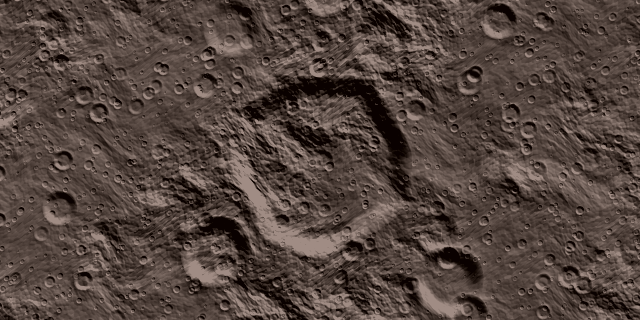
Reproduce this texture procedurally as a Shadertoy shader.

```glsl
// Draws a rugged, cratered brown moonscape lit low from the upper right.

const vec3 SHADOW = vec3(0.09, 0.05, 0.03);
const vec3 SUNLIT = vec3(0.52, 0.45, 0.42);
const vec2 BASIN_CENTER = vec2(1.0, 0.49);
const float BASIN_RADIUS = 0.285;

vec3 hash3(vec2 cell, float seed) {
    vec3 q = fract(vec3(cell.xyx + seed * 17.3) * vec3(0.1031, 0.1030, 0.0973));
    q += dot(q, q.yxz + 33.33);
    return fract((q.xxy + q.yzz) * q.zyx);
}

// Layered sines bend the ground so that no outline is perfect
vec2 warp(vec2 p, float amount) {
    p += amount * sin(p.yx * vec2(11.0, 13.0) + vec2(0.7, 2.1));
    return p + 0.4 * amount * sin(p.yx * vec2(37.0, 31.0) + vec2(4.0, 1.3));
}

// Cellular noise: squared distance to the nearest point, with soft creases
float softCells(vec2 p, float seed) {
    vec2 cell = floor(p);
    float sum = 0.0;
    for (int y = -1; y <= 1; y++)
    for (int x = -1; x <= 1; x++) {
        vec2 id = cell + vec2(x, y);
        vec2 d = id + hash3(id, seed).xy - p;
        sum += exp(-10.0 * dot(d, d));
    }
    return -log(sum) / 10.0;
}

// Bowl with a raised rim; d is the distance in crater radii
float craterProfile(float d, float wall) {
    float bowl = 1.35 * smoothstep(1.0 - wall, 1.0, d) - 1.0;
    float apron = 0.35 * exp(-5.0 * (d - 1.0));
    return d < 1.0 ? bowl : apron;
}

// One scattered size class of craters
float craterField(vec2 p, float size, float density, float seed) {
    vec2 cell = floor(p / size);
    float height = 0.0;
    for (int y = -1; y <= 1; y++)
    for (int x = -1; x <= 1; x++) {
        vec2 id = cell + vec2(x, y);
        vec3 rnd = hash3(id, seed);
        vec2 center = (id + rnd.xy) * size;
        float radius = size * mix(0.13, 0.36, rnd.z * rnd.z);
        float present = step(hash3(id, seed + 5.0).x, density);
        // Large craters stay out of the central basin
        if (size > 0.15) present *= step(0.4, distance(center, BASIN_CENTER));
        float depth = radius * mix(0.12, 0.24, hash3(id, seed + 9.0).y);
        height += present * depth * craterProfile(distance(p, center) / radius, 0.5);
    }
    return height;
}

// Hummocks and pits, alternating from one octave to the next
float ruggedGround(vec2 p) {
    float height = 0.0;
    float size = 0.2;
    float weight = 0.15;
    mat2 turn = mat2(0.8, 0.6, -0.6, 0.8);
    for (int i = 0; i < 6; i++) {
        height += weight * size * softCells(p / size, float(i) + 1.0);
        p = turn * p + 3.7;
        size *= 0.55;
        weight *= -1.1;
    }
    return height;
}

float terrain(vec2 p, float roughness) {
    vec2 bent = warp(p, 0.012);
    float d = distance(bent, BASIN_CENTER) / BASIN_RADIUS;
    float height = 0.13 * BASIN_RADIUS * craterProfile(d, 0.27);
    height += roughness * ruggedGround(warp(p, 0.025));
    vec2 q = warp(p, 0.003);
    float size = 0.34;
    for (int i = 0; i < 5; i++) {
        height += craterField(q, size, 0.45, float(i) + 20.0);
        size *= 0.55;
    }
    return height;
}

// Broad smooth plains between rough highlands
float roughnessAt(vec2 p) {
    float bands = 0.5 * cos(4.6 * (p.x - 0.97) + 0.8 * sin(5.0 * p.y));
    bands += 0.35 * sin(7.0 * p.x - 9.0 * p.y + 1.0);
    bands += 0.25 * sin(17.0 * p.x + 13.0 * p.y);
    return mix(0.45, 1.35, smoothstep(-0.7, 0.8, bands));
}

// Slope facing the light, by central difference
float litSlope(vec2 p, vec2 lightDir, float stepSize) {
    float roughness = roughnessAt(p);
    float near = terrain(p + lightDir * stepSize, roughness);
    float far = terrain(p - lightDir * stepSize, roughness);
    return (far - near) / (2.0 * stepSize);
}

void mainImage(out vec4 fragColor, in vec2 fragCoord) {
    vec2 p = fragCoord / iResolution.y;
    vec2 lightDir = normalize(vec2(0.45, 0.9));
    float slope = litSlope(p, lightDir, 0.002);
    float albedo = 0.04 * sin(3.0 * p.x + 2.0 * sin(4.0 * p.y));
    float tone = clamp(0.55 + albedo + 1.1 * slope, -0.12, 1.25);
    fragColor = vec4(max(mix(SHADOW, SUNLIT, tone), 0.0), 1.0);
}
```
